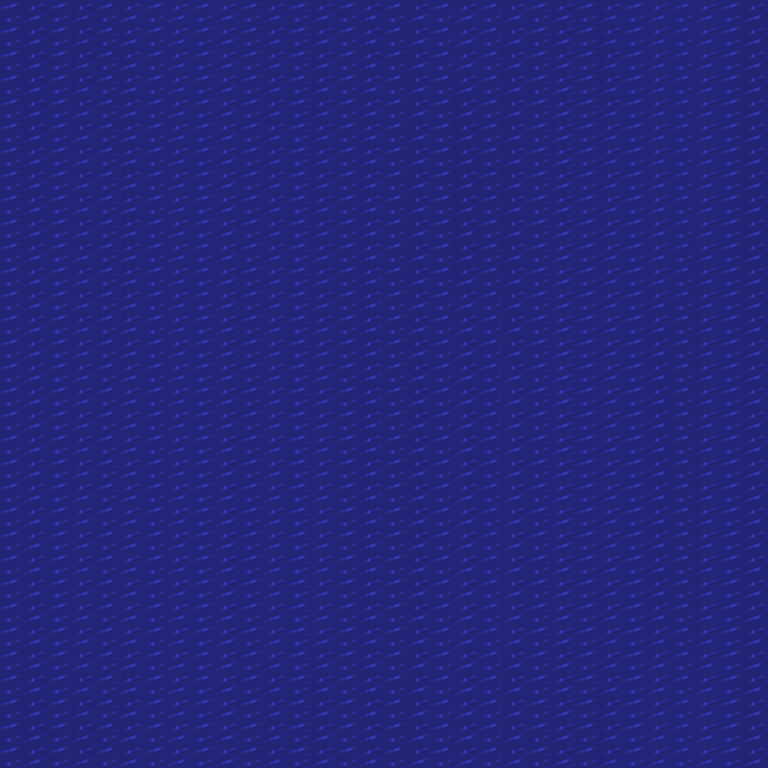
A three.js fragment shader for this texture:

```glsl
varying vec2 vUv;

float hash(vec2 p) {
  p = fract(p * vec2(0.1031, 0.1137));
  p += dot(p, p.yx + 33.33);
  return fract((p.x + p.y) * p.x * 17.3);
}

// Value noise that wraps after a whole number of cells
float noise(vec2 p, vec2 period) {
  vec2 i = floor(p);
  vec2 f = fract(p);
  f = f * f * (3.0 - 2.0 * f);
  vec2 a = mod(i, period);
  vec2 b = mod(i + 1.0, period);
  return mix(mix(hash(a), hash(vec2(b.x, a.y)), f.x),
             mix(hash(vec2(a.x, b.y)), hash(b), f.x), f.y);
}

// Slanted stitch that repeats once per row
float stitch(vec2 p, vec2 center, float halfLength, float radius) {
  p -= center;
  p.y = fract(p.y + 0.5) - 0.5;
  p = vec2(p.x + 0.33 * p.y, p.y - 0.33 * p.x) * 0.95;
  p.x -= clamp(p.x, -halfLength, halfLength);
  return 1.0 - smoothstep(radius * 0.3, radius * 1.5, length(p));
}

void main() {
  vec3 ground = vec3(0.135, 0.143, 0.461);
  vec3 thread = vec3(0.168, 0.172, 0.56);
  vec3 highlight = vec3(0.22, 0.23, 0.76);

  // 32 by 32 cells, every other column dropped by half a cell
  vec2 grid = vUv * 32.0;
  float faint = 0.0;
  float bright = 0.0;
  for (int i = -1; i <= 1; i++) {
    float column = floor(grid.x) + float(i);
    vec2 p = vec2(grid.x - column, grid.y + 0.5 * mod(column, 2.0));

    // Long faint threads, broken into slanted strokes
    faint = max(faint, stitch(p, vec2(0.42, 0.74), 0.42, 0.06));
    faint = max(faint, stitch(p, vec2(0.55, 0.22), 0.36, 0.055) * 0.8);
    faint = max(faint, stitch(p, vec2(0.85, 0.58), 0.1, 0.05) * 0.6);

    // Bright dash, bright dot and a few weaker flecks
    bright = max(bright, stitch(p, vec2(0.53, 0.77), 0.09, 0.055) * 0.9);
    bright = max(bright, stitch(p, vec2(0.38, 0.17), 0.0, 0.08));
    bright = max(bright, stitch(p, vec2(0.27, 0.7), 0.03, 0.05) * 0.5);
    bright = max(bright, stitch(p, vec2(0.72, 0.3), 0.03, 0.05) * 0.4);
  }

  // Speckle along the threads, and broad unevenness of the dye
  vec2 slant = vec2(grid.x * 6.0, grid.y * 8.0 - grid.x * 3.0);
  float speckle = noise(slant, vec2(192.0, 8.0));
  float dye = noise(vUv * vec2(8.0, 4.0), vec2(8.0, 4.0));

  vec3 color = mix(ground, thread, faint * (0.3 + 0.6 * speckle));
  color *= 0.985 + 0.032 * dye + 0.03 * (speckle - 0.5);
  color = mix(color, highlight, bright * (0.8 + 0.2 * speckle));

  gl_FragColor = vec4(color, 1.0);
}
```
